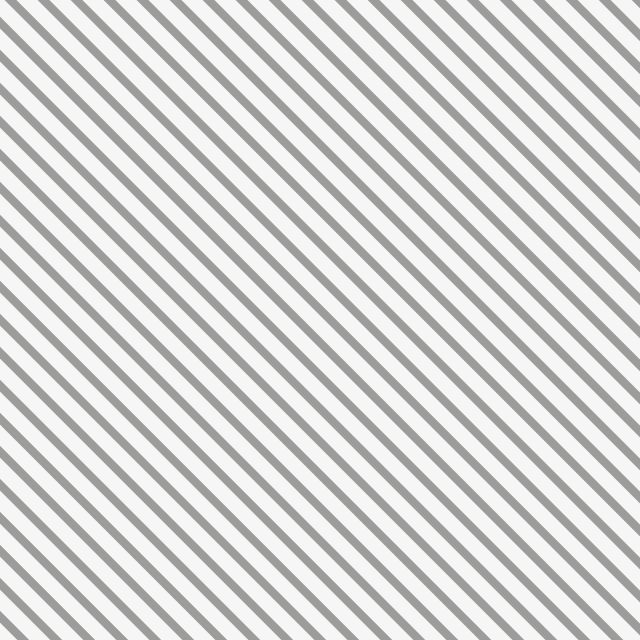
Reproduce this pattern procedurally as a three.js fragment shader.

```glsl
// Even grey diagonal stripes falling from upper left to lower right on off-white.
varying vec2 vUv;

// Coverage of a stripe centred on every whole number, as a share of the period
float stripe(float cycles, float width) {
  float pixel = length(vec2(dFdx(cycles), dFdy(cycles)));
  float fromCentre = abs(fract(cycles + 0.5) - 0.5);
  return clamp((0.5 * width - fromCentre) / pixel + 0.5, 0.0, 1.0);
}

void main() {
  // Stripe count along each side, phased from the upper left corner
  float cycles = (vUv.x + vUv.y - 1.0) * 19.39 - 0.317;

  vec3 paper = vec3(0.965);
  vec3 grey = vec3(0.612, 0.612, 0.608);
  gl_FragColor = vec4(mix(paper, grey, stripe(cycles, 0.36)), 1.0);
}
```
